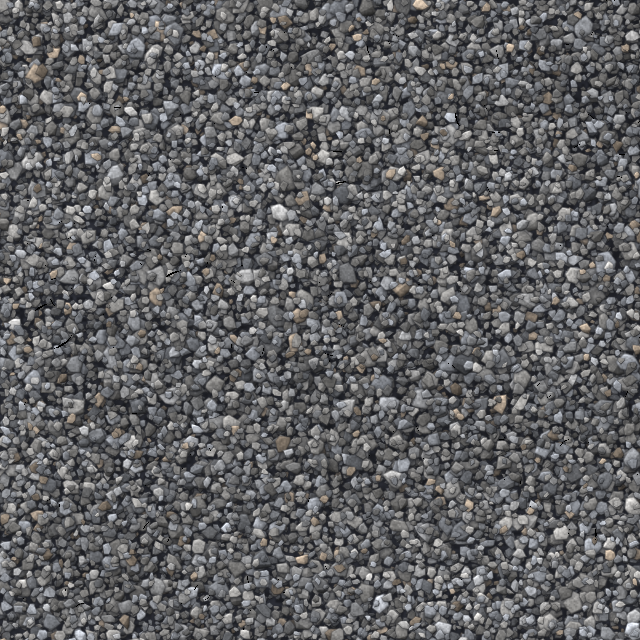
This texture is drawn by a WebGL 2 fragment shader. Its source:

```glsl
#version 300 es
precision highp float;
// Crushed grey gravel seen from above: layers of jittered grids, each cell
// holding one angular stone (a softened polygon) with bevels, a ridge, grain
// and a contact shadow. Layers are painted from deep chips up to loose ones.

uniform vec2 u_resolution;
out vec4 fragColor;

const float TAU = 6.28318;
const int LAYERS = 6;
const int SIDES = 6;
const float GRID[LAYERS] = float[](84.0, 60.0, 43.0, 31.0, 50.0, 74.0); // cells per canvas
const float FILL[LAYERS] = float[](1.0, 0.95, 0.85, 0.40, 0.55, 0.35);  // share of cells used
const float LEVEL[LAYERS] = float[](0.72, 0.86, 0.98, 1.03, 1.0, 0.97); // brightness by depth

const vec2 LIGHT = vec2(-0.42, 0.91);
const vec2 RADIUS = vec2(0.36, 0.58);     // smallest and largest, in cells
const vec2 STRETCH = vec2(1.0, 1.65);
const vec2 TONE = vec2(0.37, 0.68);
const float CORNER = 24.0;                // higher is sharper
const float SHADOW = 0.68;
const float SHADOW_REACH = 0.20;
const float GRAIN = 0.30;
const vec3 GAP = vec3(0.11, 0.115, 0.135);
const vec3 COOL = vec3(0.965, 0.99, 1.035);
const vec3 NEUTRAL = vec3(1.01, 1.0, 0.985);
const vec3 TAN = vec3(1.11, 1.01, 0.90);

vec3 hash3(vec3 p) {
  uvec3 v = uvec3(ivec3(p)) * 1664525u + 1013904223u;
  v.x += v.y * v.z; v.y += v.z * v.x; v.z += v.x * v.y;
  v ^= v >> 16u;
  v.x += v.y * v.z; v.y += v.z * v.x; v.z += v.x * v.y;
  return vec3(v >> 8u) / 16777216.0;
}

float noise(vec2 p, float seed) {
  vec2 i = floor(p), f = fract(p);
  f = f * f * (3.0 - 2.0 * f);
  float a = hash3(vec3(i, seed)).x;
  float b = hash3(vec3(i + vec2(1, 0), seed)).x;
  float c = hash3(vec3(i + vec2(0, 1), seed)).x;
  float d = hash3(vec3(i + vec2(1, 1), seed)).x;
  return mix(mix(a, b, f.x), mix(c, d, f.x), f.y);
}

// Softened polygon: xy is the outward edge direction, z the signed distance
// in units of the radius.
vec3 outline(vec2 p, vec3 id) {
  vec2 direction = vec2(0.0);
  float total = 0.0;
  for (int i = 0; i < SIDES; i++) {
    vec3 r = hash3(id + vec3(0, 0, 10 + i));
    float angle = (float(i) + 0.75 * (r.x - 0.5)) * TAU / float(SIDES);
    vec2 normal = vec2(cos(angle), sin(angle));
    float weight = exp(CORNER * (dot(p, normal) - mix(0.62, 1.0, r.y)));
    direction += normal * weight;
    total += weight;
  }
  return vec3(direction / total, log(total) / CORNER);
}

// Paints one stone and its shadow over the colour below.
vec3 paintStone(vec3 below, vec2 p, vec3 id, float level, float grain, float pixel) {
  vec3 shape = hash3(id + vec3(0, 0, 1));
  vec3 look = hash3(id + vec3(0, 0, 2));
  vec3 cut = hash3(id + vec3(0, 0, 3));

  float radius = mix(RADIUS.x, RADIUS.y, shape.x);
  float c = cos(TAU * shape.y), s = sin(TAU * shape.y);
  mat2 turn = mat2(c, -s, s, c);
  vec2 light = turn * LIGHT;
  vec2 q = turn * p / radius;
  q.y *= mix(STRETCH.x, STRETCH.y, shape.z * shape.z);
  vec3 edge = outline(q, id);
  float facing = dot(edge.xy, light);

  // Contact shadow, deeper away from the light
  float shadow = exp(-max(edge.z, 0.0) / SHADOW_REACH) * (0.72 - 0.28 * facing);
  below = mix(below, GAP, SHADOW * shadow);

  // Bevelled rim, tilted top and one broken ridge
  float soft = pixel / radius;
  float bevel = 1.0 - smoothstep(0.0, mix(0.15, 0.55, cut.x), -edge.z);
  float ridgeAngle = TAU * cut.y;
  vec2 ridgeNormal = vec2(cos(ridgeAngle), sin(ridgeAngle));
  float ridge = smoothstep(-soft, soft, dot(q, ridgeNormal) - mix(0.05, 0.5, cut.z));
  float shade = 1.0 + 0.26 * bevel * facing + 0.10 * dot(q, light);
  shade += ridge * (0.22 * dot(ridgeNormal, light) - 0.10);
  shade *= mix(0.76, 1.0, smoothstep(0.0, 0.16, -edge.z));

  // Stone colour, mostly plain grey with rare tan or pale ones
  float tone = mix(TONE.x, TONE.y, look.x) * level;
  vec3 tint = mix(COOL, NEUTRAL, smoothstep(0.1, 0.7, look.y));
  tint = mix(tint, TAN, step(0.95, look.z));
  tone *= 1.0 + 0.16 * step(look.z, 0.04);
  vec3 stone = tint * tone * shade * (1.0 + GRAIN * grain);

  return mix(below, stone, smoothstep(soft, -soft, edge.z));
}

void main() {
  vec2 uv = gl_FragCoord.xy / u_resolution.y;
  float pixel = 1.0 / u_resolution.y;
  vec3 color = GAP * (0.8 + 0.8 * noise(uv * 180.0, 90.0));

  for (int layer = 0; layer < LAYERS; layer++) {
    float seed = float(layer) * 40.0;
    vec2 p = uv * GRID[layer];
    vec2 cell = floor(p);
    float grain = 0.55 * noise(uv * 170.0, seed + 31.0)
                + 0.75 * noise(uv * 400.0, seed + 32.0) - 0.65;
    for (int k = 0; k < 9; k++) {
      vec3 id = vec3(cell + vec2(k % 3 - 1, k / 3 - 1), seed);
      vec3 place = hash3(id);
      vec2 offset = p - id.xy - mix(vec2(0.15), vec2(0.85), place.xy);
      if (place.z > FILL[layer] || length(offset) > 1.1) continue;
      color = paintStone(color, offset, id, LEVEL[layer], grain, pixel * GRID[layer]);
    }
  }

  // Broad uneven light and dust
  color *= 0.95 + 0.16 * noise(uv * 7.0, 300.0);
  fragColor = vec4(clamp(color, 0.0, 1.0), 1.0);
}
```
